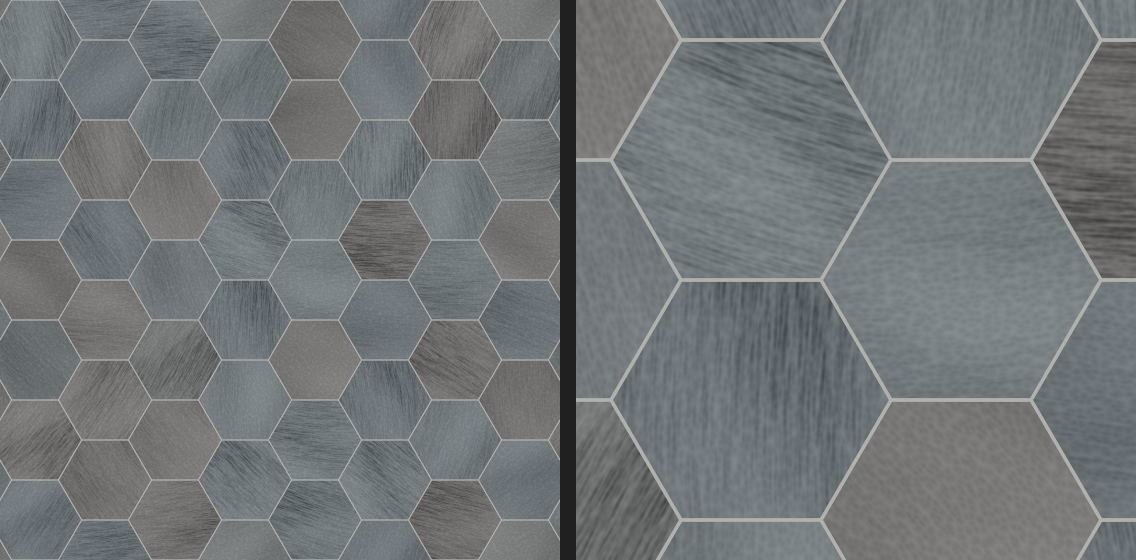
Left: the whole. Right: its middle third, enlarged.
This texture is drawn by a WebGL 2 fragment shader. Its source:

```glsl
#version 300 es
// Slate-grey hexagonal tiles with brushed streaks and thin pale grout, 8 columns by 7 rows.
precision highp float;
uniform vec2 u_resolution;
out vec4 fragColor;

const vec2 LATTICE = vec2(1.7320508, 1.0); // spacing of one hexagon sub-lattice

vec3 hash3(vec2 p) {
  vec3 q = fract(p.xyx * vec3(0.1031, 0.1030, 0.0973));
  q += dot(q, q.yxz + 33.33);
  return fract((q.xxy + q.yzz) * q.zyx);
}

// Distance to the nearest scattered point
float cellular(vec2 p) {
  vec2 cell = floor(p);
  float nearest = 2.0;
  for (int y = -1; y <= 1; y++) {
    for (int x = -1; x <= 1; x++) {
      vec2 c = cell + vec2(x, y);
      nearest = min(nearest, length(c + hash3(c).xy - p));
    }
  }
  return nearest;
}

// Dark spindles: cellular noise stretched along x
float streaks(vec2 p, vec2 frequency) {
  return 1.0 - smoothstep(0.05, 0.55, cellular(p * frequency));
}

// Centre of the closest hexagon in one sub-lattice, in lattice units
vec2 latticeCentre(vec2 p, vec2 offset) {
  return floor(p / LATTICE - offset + 0.5) + offset;
}

// Soft drifting light and dark areas
float clouds(vec2 p, float phase) {
  return 0.5 * sin(3.1 * p.x + 2.0 * p.y + phase + sin(4.0 * p.y + phase))
       + 0.3 * sin(5.3 * p.y - 1.7 * p.x + 2.3 * phase)
       + 0.2 * sin(9.0 * p.y + 3.0 * sin(2.0 * p.x + phase));
}

void main() {
  vec2 p = gl_FragCoord.xy / u_resolution * vec2(4.0, 7.0) * LATTICE;

  // Hexagon grid: the closer of two interleaved lattices
  vec2 centreA = latticeCentre(p, vec2(0.25, 0.5));
  vec2 centreB = latticeCentre(p, vec2(0.75, 0.0));
  vec2 toA = p - centreA * LATTICE;
  vec2 toB = p - centreB * LATTICE;
  bool inA = dot(toA, toA) < dot(toB, toB);
  vec2 local = inA ? toA : toB;
  vec2 id = mod(inA ? centreA : centreB, vec2(4.0, 7.0)) * 4.0;
  vec2 side = abs(local);
  float edge = 0.5 - max(side.y, dot(side, vec2(0.8660254, 0.5)));

  // Per-tile variation: hue, lightness, streak strength and direction
  vec3 tile = hash3(id + 17.0);
  vec3 finish = hash3(id + 71.0);
  float angle = finish.x * 3.14159;
  vec2 brushed = mat2(cos(angle), -sin(angle), sin(angle), cos(angle)) * local;
  brushed.y += 0.02 * sin(3.0 * brushed.x + 6.0 * finish.y);
  vec2 grainPos = brushed + id * 3.7;

  vec3 cool = mix(vec3(0.425, 0.455, 0.472), vec3(0.472, 0.500, 0.515), tile.y);
  vec3 warm = mix(vec3(0.430, 0.425, 0.418), vec3(0.490, 0.486, 0.478), tile.y);
  vec3 color = mix(cool, warm, smoothstep(0.58, 0.72, tile.x));

  // Brushed surface, cloudy and lightly pitted
  float cloud = clouds(brushed, 6.2831 * finish.z);
  float strength = mix(0.12, 1.0, tile.z) * (0.75 - 0.45 * cloud);
  float brush = 0.5 * streaks(grainPos, vec2(1.6, 19.0))
              + 0.6 * streaks(grainPos + 9.0, vec2(3.5, 42.0))
              + 0.3 * streaks(grainPos + 23.0, vec2(9.0, 48.0));
  color += 0.038 * cloud - 0.13 * strength * (brush - 0.15);
  color += 0.06 * (cellular(grainPos * vec2(26.0, 38.0)) - 0.45);

  // Grout line
  float blur = 3.5 / u_resolution.y;
  float grout = 1.0 - smoothstep(0.0075 - blur, 0.0075 + blur, edge);
  color = mix(color, vec3(0.69, 0.69, 0.68), grout);

  fragColor = vec4(color, 1.0);
}
```
